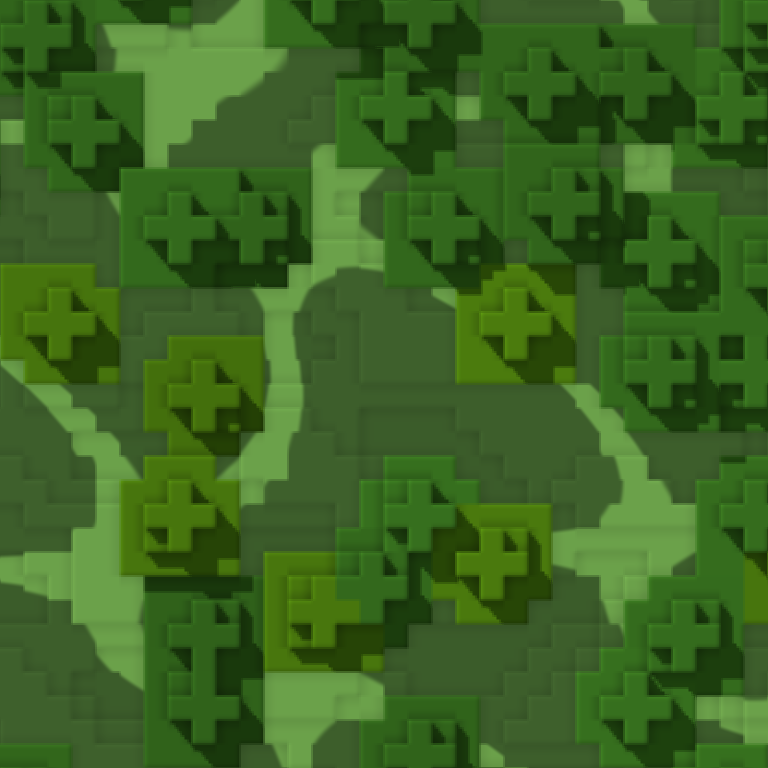
This pattern is drawn by a Shadertoy shader. Its source:

```glsl
float hash(vec2 p) {
    return fract(sin(dot(p, vec2(41.3, 289.1))) * 4375.85);
}

// Top face of one block: height, species (0 ground, 1 green, 2 olive), tint
vec3 topBlock(vec2 block) {
    vec2 wave = sin(block * vec2(0.55, 0.8) + 1.7 * sin(block.yx * vec2(0.6, 0.4)));
    vec3 top = vec3(floor(1.5 + 0.7 * (wave.x + wave.y)), 0.0, 1.0);

    // Jittered cellular trees; only four cells can reach a block
    vec2 firstCell = floor((block - 2.0) / 5.0);
    for (int i = 0; i < 4; i++) {
        vec2 cell = firstCell + vec2(i % 2, i / 2);
        if (hash(cell + 7.3) > 0.76) continue;
        vec2 jitter = floor(4.0 * vec2(hash(cell + 1.7), hash(cell + 23.1)));
        vec2 q = abs(block - cell * 5.0 - jitter);
        float reach = max(q.x, q.y), span = q.x + q.y;
        if (reach > 2.0) continue;

        float chance = hash(block + 3.1 * cell);
        if (span > 3.0 && chance < 0.4) continue;
        float height = 6.0 + floor(3.0 * hash(cell + 11.9));
        if (span < 1.5) height += 2.0;
        else if (reach < 1.5 && chance < 0.25) height += 1.0;

        float species = hash(cell + 5.7) < 0.2 ? 2.0 : 1.0;
        if (height > top.x) top = vec3(height, species, 0.93 + 0.14 * hash(cell + 31.0));
    }
    return top;
}

// Winding sunlit clearings with stepped borders
float clearing(vec2 p) {
    vec2 q = mix(floor(p) + 0.5, p, 0.45);
    float field = sin(q.x * 0.3 + 1.2 * sin(q.y * 0.35))
                + sin(q.y * 0.33 + 1.2 * sin(q.x * 0.27) + 0.8);
    return smoothstep(0.36, 0.32, abs(field));
}

// March towards the sun at the upper left
float castShadow(vec2 p, float height) {
    for (int i = 1; i <= 12; i++) {
        float rise = 0.25 * float(i);
        if (topBlock(floor(p + rise * vec2(-0.55, 0.65))).x > height + rise - 0.01) return 1.0;
    }
    return 0.0;
}

// Rims on raised edges, soft occlusion below taller neighbours
float edgeLight(vec2 p, vec3 top) {
    vec2 block = floor(p), local = fract(p) - 0.5;
    float light = 1.0;
    for (int i = 0; i < 4; i++) {
        float side = i < 2 ? 1.0 : -1.0;
        vec2 dir = side * (i % 2 == 0 ? vec2(1, 0) : vec2(0, 1));
        float gap = 0.5 - dot(local, dir);
        float neighbour = topBlock(block + dir).x;
        if (neighbour > top.x) light -= 0.15 * smoothstep(0.55, 0.0, gap);
        if (neighbour < top.x) light += 0.22 * dot(dir, vec2(-0.8, 0.7)) * smoothstep(0.22, 0.0, gap);
    }
    return top.y > 0.5 ? light : mix(1.0, light, 0.45);
}

vec3 shade(vec2 p) {
    vec3 top = topBlock(floor(p));
    vec3 color;
    if (top.y < 0.5) {
        vec3 shadedGrass = vec3(0.24, 0.37, 0.17) * (0.97 + 0.025 * top.x);
        color = mix(shadedGrass, vec3(0.42, 0.63, 0.29), clearing(p));
    } else {
        color = top.y > 1.5 ? vec3(0.28, 0.46, 0.05) : vec3(0.20, 0.41, 0.11);
        color *= top.z;
        if (castShadow(p, top.x) > 0.5) color *= vec3(0.53, 0.58, 0.45);
    }
    return color * edgeLight(p, top);
}

void mainImage(out vec4 fragColor, in vec2 fragCoord) {
    vec2 p = 32.0 * fragCoord / iResolution.y;

    // Four samples soften every edge
    vec3 color = vec3(0.0);
    for (int i = 0; i < 4; i++) {
        vec2 offset = vec2(i % 2, i / 2) - 0.5;
        color += shade(p + 0.08 * offset);
    }
    fragColor = vec4(color / 4.0, 1.0);
}
```
